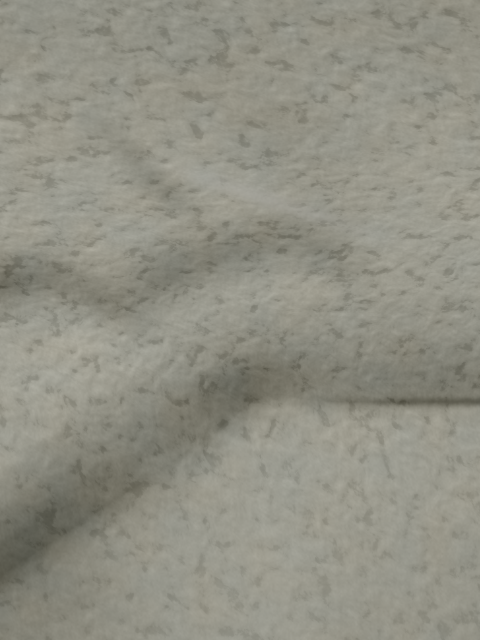
Reproduce this texture procedurally as a Shadertoy shader.

```glsl
float hash(vec2 cell) {
    vec3 q = fract(vec3(cell.xyx) * 0.1031);
    q += dot(q, q.yzx + 33.33);
    return fract((q.x + q.y) * q.z);
}

float noise(vec2 p) {
    vec2 i = floor(p), f = fract(p);
    f = f * f * (3.0 - 2.0 * f);
    return mix(mix(hash(i), hash(i + vec2(1, 0)), f.x),
               mix(hash(i + vec2(0, 1)), hash(i + vec2(1, 1)), f.x), f.y);
}

float smoothMin(float a, float b, float k) {
    float h = max(k - abs(a - b), 0.0) / k;
    return min(a, b) - h * h * k * 0.25;
}

// Soft rotated ellipse, 1 at its centre
float blot(vec2 p, vec2 centre, vec2 radii, float angle) {
    vec2 d = p - centre;
    float c = cos(angle), s = sin(angle);
    d = vec2(c * d.x + s * d.y, c * d.y - s * d.x) / radii;
    return exp(-dot(d, d));
}

// Height of the curled pile: warped octaves of noise
float fleece(vec2 p) {
    p += 0.008 * vec2(noise(p * 45.0), noise(p * 45.0 + 19.0));
    float height = 0.0, weight = 0.5;
    for (int i = 0; i < 4; i++) {
        height += weight * noise(p * 62.0);
        p = mat2(1.6, 1.2, -1.2, 1.6) * p + 3.7;
        weight *= 0.52;
    }
    return height;
}

// Lower roll: light crest falling into the shadow under it
float rollShade(vec2 p) {
    float foot = smoothMin(0.10 + 0.66 * p.x, 0.372, 0.03)
               + 0.016 * exp(-pow((p.x - 0.41) / 0.06, 2.0));
    float crest = smoothMin(0.27 + 0.70 * p.x, 0.53 + 0.02 * p.x, 0.08);
    float t = (p.y - foot) / (crest - foot);
    float right = smoothstep(0.28, 0.48, p.x);
    float depth = mix(0.22, 0.13, smoothstep(0.0, 0.28, p.x));
    float body = 1.0 - smoothstep(-0.1, mix(1.0, 0.85, right), t);
    float below = exp(min(p.y - foot, 0.0) / mix(0.035, 0.011, right));
    float shade = depth * body * below;
    shade += 0.035 * smoothstep(1.08, 0.85, t) * smoothstep(0.0, 0.35, t);
    // Tight contact line at the right end
    float contact = (p.y - foot) / mix(0.012, 0.007, right);
    shade += 0.13 * smoothstep(0.46, 0.72, p.x) * exp(-contact * contact);
    return shade;
}

// Upper roll, side hollow and shallow creases
float hollowShade(vec2 p) {
    float shade = 0.12 * blot(p, vec2(0.36, 0.607), vec2(0.13, 0.043), 0.25);
    shade += 0.07 * blot(p, vec2(0.51, 0.597), vec2(0.07, 0.032), -0.35);
    shade += 0.09 * blot(p, vec2(0.245, 0.555), vec2(0.07, 0.036), 0.45);
    shade += 0.17 * blot(p, vec2(-0.01, 0.555), vec2(0.10, 0.037), 0.1);
    shade += 0.10 * blot(p, vec2(0.15, 0.535), vec2(0.10, 0.032), -0.5);
    shade += 0.06 * blot(p, vec2(0.20, 0.765), vec2(0.07, 0.024), -0.8);
    shade += 0.07 * blot(p, vec2(0.26, 0.697), vec2(0.06, 0.026), -0.55);
    shade += 0.09 * blot(p, vec2(0.375, 0.40), vec2(0.075, 0.038), 0.35);
    return shade;
}

void mainImage(out vec4 fragColor, in vec2 fragCoord) {
    vec2 p = fragCoord / iResolution.y;

    // Broad light over the cloth
    float light = 0.612;
    light -= 0.045 * smoothstep(0.72, 1.0, p.y);
    light -= 0.035 * blot(p, vec2(0.44, 0.79), vec2(0.18, 0.08), -0.4);
    light -= 0.09 * blot(p, vec2(0.05, 0.02), vec2(0.19, 0.17), 0.4);
    light -= 0.04 * blot(p, vec2(0.75, 0.0), vec2(0.25, 0.18), 0.0);
    light += 0.025 * blot(p, vec2(0.12, 0.45), vec2(0.18, 0.04), 0.6);
    light -= rollShade(p) + hollowShade(p);

    // Fuzzy rim on the upper crest
    float rim = blot(p, vec2(0.42, 0.688), vec2(0.15, 0.014), -0.32);
    light += 0.035 * rim;

    // Pile is foreshortened towards the top and slanted below
    float far = smoothstep(0.35, 0.8, p.y);
    vec2 q = vec2(p.x * mix(1.0, 0.75, far) + 0.25 * p.y, p.y * mix(0.85, 1.1, far));
    float pile = fleece(q);
    float relief = pile - fleece(q + vec2(-0.003, 0.006));
    float focus = mix(0.65, 1.0, smoothstep(0.1, 0.45, p.y));
    focus *= 1.0 - 0.6 * rim;
    light += focus * (0.085 * relief + 0.07 * (pile - 0.47));
    light -= 0.045 * focus * smoothstep(0.38, 0.22, pile);

    // Fine fibres and slow mottling
    light += 0.016 * (noise(p * vec2(330.0, 290.0)) - 0.5);
    light += 0.02 * (noise(p * vec2(9.0, 14.0)) - 0.5);

    float warmth = 0.012 * (noise(p * 22.0 + 7.0) - 0.5);
    vec3 colour = vec3(light + warmth, light - 0.004, light - 0.05 - warmth);
    colour = mix(colour, vec3(light), 0.25 * rim);
    fragColor = vec4(clamp(colour, 0.0, 1.0), 1.0);
}
```
